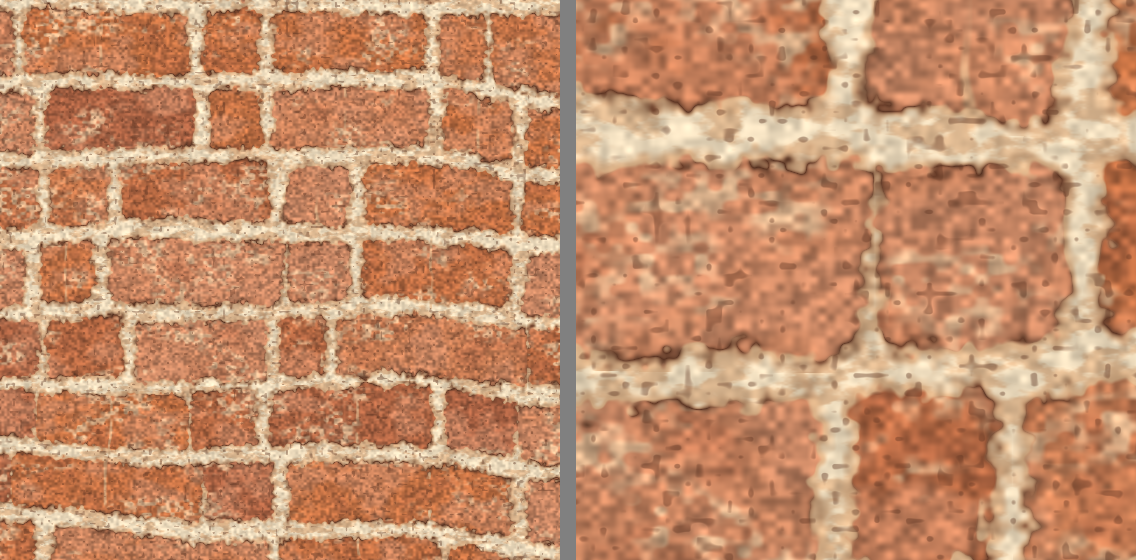
Left, the full canvas; right, a detail of the centre.
Write a three.js fragment shader that draws this texture.

```glsl
varying vec2 vUv;

const vec3 CREAM = vec3(0.93, 0.86, 0.74);
const vec3 SAND = vec3(0.83, 0.67, 0.51);
const vec3 ORANGE = vec3(0.76, 0.44, 0.26);
const vec3 ROSE = vec3(0.78, 0.53, 0.40);
const vec3 RUST = vec3(0.66, 0.38, 0.26);
const vec3 SOOT = vec3(0.36, 0.20, 0.13);

const float ROW_PITCH = 0.135;
const float PAIR_PITCH = 0.43;

float hash(vec2 p) {
  vec3 q = fract(p.xyx * 0.1031);
  q += dot(q, q.yzx + 33.33);
  return fract((q.x + q.y) * q.z);
}

float noise(vec2 p) {
  vec2 cell = floor(p);
  vec2 f = fract(p);
  f = f * f * (3.0 - 2.0 * f);
  float low = mix(hash(cell), hash(cell + vec2(1.0, 0.0)), f.x);
  float high = mix(hash(cell + vec2(0.0, 1.0)), hash(cell + 1.0), f.x);
  return mix(low, high, f.y);
}

float fbm(vec2 p) {
  float sum = 0.0;
  float weight = 0.53;
  for (int i = 0; i < 4; i++) {
    sum += weight * noise(p);
    p = p * 2.1 + 17.3;
    weight *= 0.5;
  }
  return sum;
}

float roundedBox(vec2 p, vec2 halfSize, float radius) {
  vec2 q = abs(p) - halfSize + radius;
  return length(max(q, 0.0)) + min(max(q.x, q.y), 0.0) - radius;
}

// Half the width of a vertical joint; some are nearly closed
float jointGap(float joint, float row) {
  float open = hash(vec2(joint + 31.0, row + 57.0));
  return mix(0.002, 0.014, smoothstep(0.15, 0.45, open));
}

// Uneven courses, rising at the lower left and sagging at the right
vec2 bendCourses(vec2 uv) {
  vec2 p = vec2(uv.x, 1.0 - uv.y - 0.010);
  p.y += 0.050 * smoothstep(0.65, 1.0, p.y) * (1.0 - smoothstep(0.0, 0.5, p.x));
  p.y -= 0.030 * smoothstep(0.70, 1.0, p.x) * smoothstep(0.0, 0.2, p.y);
  p.y += 0.022 * (noise(vec2(p.x * 4.0, p.y * 5.0) + 8.0) - 0.5);
  return p;
}

// Alternating headers and stretchers: xy = local position, z = distance, w = id
vec4 brickCell(vec2 p) {
  float row = floor(p.y / ROW_PITCH);
  float shift = 0.21 + 0.14 * clamp(2.0 * cos(row * 1.0472), -1.0, 1.0);
  float u = (p.x - shift) / PAIR_PITCH + 0.03 * sin(p.x * 9.0 + row * 2.3);
  float pair = floor(u);
  float f = fract(u);
  float split = 0.24 + 0.13 * hash(vec2(pair + 11.0, row + 5.0));
  float stretcher = step(split, f);
  float joint = pair * 2.0 + stretcher;
  float left = mix(0.0, split, stretcher) * PAIR_PITCH + jointGap(joint, row);
  float right = mix(split, 1.0, stretcher) * PAIR_PITCH - jointGap(joint + 1.0, row);
  float id = hash(vec2(joint + 40.0, row * 3.0 + 20.0));
  float lift = 0.012 * (id - 0.5);
  vec2 local = vec2(f * PAIR_PITCH - 0.5 * (left + right),
                    p.y - (row + 0.5) * ROW_PITCH - lift);
  vec2 halfSize = vec2(0.5 * (right - left), 0.5 * ROW_PITCH - 0.016);
  return vec4(local, roundedBox(local, halfSize, 0.012), id);
}

vec3 brickColor(vec2 p, float id) {
  vec3 color = mix(RUST, ORANGE, smoothstep(0.0, 0.35, id));
  color = mix(color, ROSE, smoothstep(0.45, 0.8, id) * 0.8);
  float patches = fbm(p * vec2(16.0, 24.0) + id * 23.0);
  color = mix(color, ROSE, 0.65 * smoothstep(0.42, 0.65, patches));
  return mix(color, RUST, 0.4 * smoothstep(0.42, 0.25, patches));
}

vec3 mortarColor(vec2 p, float d) {
  float stain = fbm(p * vec2(45.0, 95.0) + 4.0);
  vec3 color = mix(SAND, CREAM, smoothstep(0.001, 0.011, d));
  return mix(color, SAND, 0.8 * smoothstep(0.46, 0.66, stain));
}

void main() {
  vec2 p = bendCourses(vUv);
  vec4 brick = brickCell(p);

  // Chipped, crumbling outline
  float chips = fbm(vUv * 32.0) - 0.5;
  float crumbs = noise(vUv * 150.0) - 0.5;
  float d = brick.z + 0.022 * chips + 0.011 * crumbs;
  float mortar = smoothstep(-0.002, 0.002, d);
  vec3 color = mix(brickColor(vUv, brick.w), mortarColor(vUv, d), mortar);

  // Thin cracks through some bricks
  float crackX = abs(brick.x + 0.006 * (noise(vUv * 40.0) - 0.5));
  float crack = 1.0 - smoothstep(0.001, 0.004, crackX);
  crack *= step(0.6, fract(brick.w * 7.0)) * smoothstep(0.25, 0.6, noise(vUv * 55.0));
  color = mix(color, SAND, 0.75 * crack);

  // Pale flaking smears, broken into specks
  float smear = smoothstep(0.50, 0.70, fbm(vUv * vec2(13.0, 22.0) + 61.0));
  smear *= smoothstep(0.30, 0.75, noise(vUv * vec2(120.0, 160.0)));
  color = mix(color, mix(SAND, CREAM, 0.3), smear * 0.8 * (1.0 - mortar));

  // Broken dark seams, deeper along horizontal edges
  float seam = exp(-abs(d) / 0.0026) * smoothstep(0.36, 0.66, noise(vUv * vec2(45.0, 90.0)));
  seam *= mix(0.55, 0.95, smoothstep(0.035, 0.05, abs(brick.y)));
  color = mix(color, SOOT, seam);

  // Coarse surface grain with sparse pits
  float grain = 0.65 * noise(vUv * vec2(200.0, 220.0)) + 0.35 * noise(vUv * 125.0 + 9.0) - 0.5;
  color *= 1.0 + mix(0.62, 0.34, mortar) * grain;
  float pits = smoothstep(0.76, 0.92, noise(vUv * vec2(160.0, 185.0) + 33.0));
  color = mix(color, SOOT, 0.40 * pits);
  gl_FragColor = vec4(clamp(color, 0.0, 1.0), 1.0);
}
```
